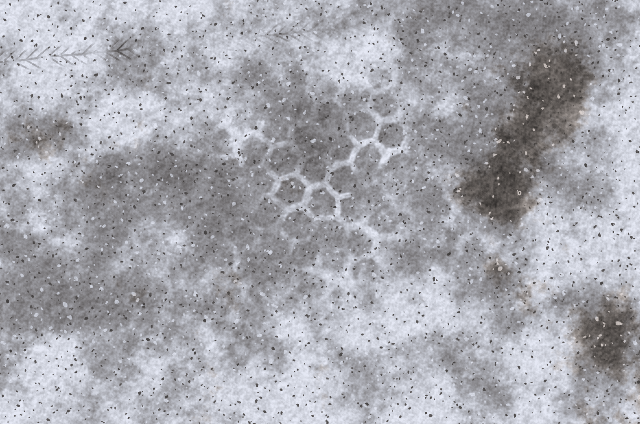
Give the GLSL for this texture, as a WebGL 2 fragment shader.

```glsl
#version 300 es
precision highp float;

#define SNOW_LEVEL 0.85
#define ICE_DEPTH 0.31
#define DIRT_DEPTH 0.20
#define PATCH_SCALE 7.0
#define HEX_SIZE 0.076
#define HEX_TURN 0.30
#define GRIT_CELL 0.036
#define GRIT_RADIUS 0.0046
#define TREAD_PITCH 0.027
#define LIGHT_STEP vec2(-0.003, 0.005)

uniform vec2 u_resolution;
out vec4 fragColor;

float hash(vec2 p) {
    vec3 q = fract(p.xyx * 0.1031);
    q += dot(q, q.yzx + 33.33);
    return fract((q.x + q.y) * q.z);
}

float noise(vec2 p) {
    vec2 i = floor(p), f = fract(p);
    f = f * f * (3.0 - 2.0 * f);
    return mix(mix(hash(i), hash(i + vec2(1, 0)), f.x),
               mix(hash(i + vec2(0, 1)), hash(i + vec2(1, 1)), f.x), f.y);
}

mat2 turn(float a) {
    return mat2(cos(a), sin(a), -sin(a), cos(a));
}

float fbm(vec2 p) {
    float sum = 0.0, total = 0.0, amp = 1.0;
    for (int i = 0; i < 6; i++) {
        sum += amp * noise(p);
        total += amp;
        amp *= 0.7;
        p = turn(0.6) * p * 2.03 + 11.7;
    }
    return sum / total;
}

float blob(vec2 p, vec2 center, vec2 radius) {
    vec2 d = (p - center) / radius;
    return exp(-dot(d, d));
}

// Raised walls between pressed hexagons
float hexWalls(vec2 p) {
    const vec2 s = vec2(1.0, 1.732);
    p += 0.012 * (vec2(noise(p * 32.0), noise(p * 32.0 + 40.0)) - 0.5);
    p = turn(HEX_TURN) * p / HEX_SIZE;
    vec2 a = mod(p, s) - 0.5 * s, b = mod(p - 0.5 * s, s) - 0.5 * s;
    vec2 g = abs(dot(a, a) < dot(b, b) ? a : b);
    float edge = 0.5 - max(g.x, dot(g, 0.5 * s));
    return 1.0 - smoothstep(0.05, 0.17, edge);
}

// Scattered irregular specks, one candidate per cell
float grains(vec2 p, float cell, float radius, float share, float seed) {
    p = turn(seed) * p + 5.0;
    vec2 g = p / cell, id = floor(g) + 17.0 * floor(seed * 3.0);
    vec2 center = 0.2 + 0.6 * vec2(hash(id + 1.3), hash(id + 7.7));
    float r = radius * mix(0.45, 1.0, hash(id + 3.1));
    vec2 d = turn(6.28 * hash(id + 5.9)) * (fract(g) - center) * cell;
    float dist = length(d * vec2(1.0, 1.45)) + 0.7 * r * (noise(p / r * 1.3) - 0.5);
    float soft = 0.6 / u_resolution.y;
    return step(hash(id + 9.2), share) * (1.0 - smoothstep(r - soft, r + soft, dist));
}

// Herringbone tyre marks along a slightly rising line
float tread(vec2 p) {
    vec2 q = turn(-0.1) * (p - vec2(0.02, 0.855));
    float side = abs(q.y + 0.004 * (noise(p * 30.0) - 0.5));
    float bar = abs(fract((q.x - 1.3 * side) / TREAD_PITCH) - 0.5) * TREAD_PITCH;
    float bars = (1.0 - smoothstep(0.002, 0.005, bar)) * (1.0 - smoothstep(0.018, 0.028, side));
    float spine = 1.0 - smoothstep(0.001, 0.004, side);
    float reach = 1.0 - smoothstep(0.36, 0.42, q.x) + 0.6 * blob(q, vec2(0.66, 0.0), vec2(0.1));
    return max(bars, spine) * reach * smoothstep(0.2, 0.5, noise(p * 28.0 + 3.0));
}

void main() {
    vec2 p = gl_FragCoord.xy / u_resolution.y;

    // Broad layout of worn ice and bare dirt
    float worn = 0.14 + 0.78 * blob(p, vec2(0.80, 0.63), vec2(0.42, 0.28))
               + 0.75 * blob(p, vec2(0.25, 0.52), vec2(0.32, 0.25))
               + 0.45 * blob(p, vec2(0.20, 0.27), vec2(0.22, 0.11))
               + 0.90 * blob(p, vec2(1.15, 0.97), vec2(0.42, 0.06))
               - 0.30 * blob(p, vec2(0.20, 0.90), vec2(0.40, 0.13));
    float soil = blob(p, vec2(1.30, 0.76), vec2(0.15, 0.15))
               + blob(p, vec2(1.17, 0.50), vec2(0.10, 0.18))
               + blob(p, vec2(1.46, 0.18), vec2(0.13, 0.17))
               + 0.8 * blob(p, vec2(0.02, 0.68), vec2(0.09, 0.06));
    float patches = fbm(p * PATCH_SCALE) - 0.5;
    float dirt = smoothstep(0.35, 0.85, 0.8 * soil + 2.0 * (fbm(p * 9.0 + 31.0) - 0.5));

    // Hexagon prints, broken up by noise
    float printed = blob(p, vec2(0.80, 0.58), vec2(0.30, 0.22))
                  + 0.7 * blob(p, vec2(0.25, 0.17), vec2(0.12, 0.09))
                  + 0.5 * blob(p, vec2(0.40, 0.68), vec2(0.15, 0.14));
    printed *= smoothstep(0.28, 0.60, noise(p * 9.0 + 4.0));
    float walls = hexWalls(p);

    float exposure = 0.8 * worn + 0.5 * soil + 2.3 * patches + printed * (0.12 - 0.62 * walls);
    float level = SNOW_LEVEL - ICE_DEPTH * smoothstep(0.0, 0.85, exposure)
                - 0.10 * smoothstep(0.8, 1.4, exposure) - DIRT_DEPTH * dirt;

    // Relief and fine crystals
    float relief = fbm(p * 25.0) - fbm((p + LIGHT_STEP) * 25.0);
    level += 0.35 * relief + 0.07 * printed * (walls - hexWalls(p + LIGHT_STEP));
    level += 0.10 * (noise(p * 230.0) - 0.5) + 0.07 * (noise(p * 95.0) - 0.5);
    level -= 0.20 * tread(p);

    // Loose snow crumbs, then dark grit
    for (int i = 0; i < 3; i++) {
        float seed = 0.4 + float(i) * 0.9, size = 1.0 - 0.22 * float(i);
        float crumb = grains(p, 0.042 * size, 0.0065 * size, 0.28, seed + 4.0);
        level = mix(level, 0.86 + 0.4 * relief, 0.75 * crumb);
        float grit = grains(p, GRIT_CELL * size, GRIT_RADIUS * size, 0.36, seed);
        level = mix(level, 0.20 + 0.12 * noise(p * 150.0), 0.9 * grit);
    }

    // Cool snow, neutral shadows, brown soil
    level = clamp(level, 0.12, 0.91);
    vec3 tint = mix(vec3(1.04, 1.0, 1.0), vec3(0.985, 1.0, 1.05), smoothstep(0.2, 0.8, level));
    tint = mix(tint, vec3(1.06, 0.99, 0.94), 0.7 * dirt);
    fragColor = vec4(level * tint, 1.0);
}
```
